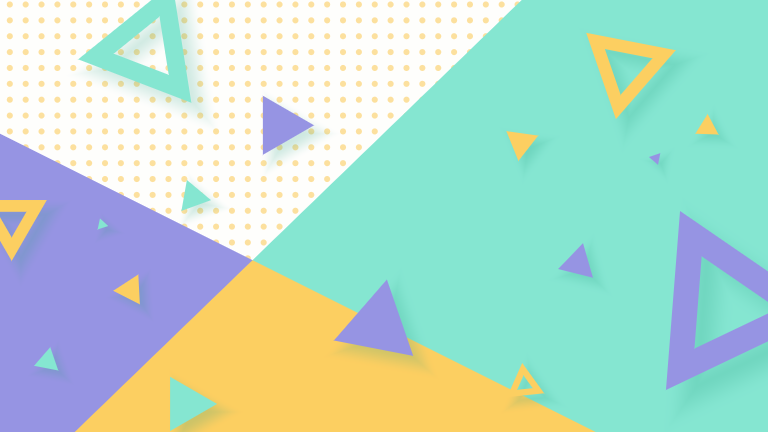
Give the GLSL for this background, as a Shadertoy shader.

```glsl
// Flat geometric backdrop: two crossing lines split the canvas into four fields,
// one of them dotted, with solid and hollow equilateral triangles floating above.
// Each triangle is a folded distance function with a soft shadow at lower right.

#define TEAL vec3(0.52, 0.90, 0.82)
#define PURPLE vec3(0.59, 0.58, 0.89)
#define ORANGE vec3(0.99, 0.81, 0.38)
#define PAPER vec3(0.995, 0.995, 0.99)
#define DOT_COLOR vec3(0.99, 0.88, 0.62)
#define SHADOW_COLOR vec3(0.15, 0.62, 0.50)
#define SHADOW_ALPHA 0.22
#define CROSSING vec2(0.5845, 0.3978)
#define DOT_SPACING 0.03673
#define DOT_RADIUS 0.0070

// Triangles: centre x, centre y, circumradius, angle of one corner in degrees.
// Solids: teal, then orange from index 4, then purple from index 7.
const vec4 solids[11] = vec4[11](
    vec4(0.447, 0.544, 0.042, -10.0), vec4(0.236, 0.480, 0.015, -12.0),
    vec4(0.110, 0.164, 0.033, 79.0), vec4(0.430, 0.065, 0.0725, 0.0),
    vec4(1.206, 0.670, 0.043, 22.0), vec4(1.637, 0.705, 0.031, 88.0),
    vec4(0.302, 0.329, 0.040, 183.0), vec4(0.648, 0.710, 0.079, 0.0),
    vec4(1.518, 0.6335, 0.016, 169.0), vec4(1.338, 0.3905, 0.048, 76.0),
    vec4(0.875, 0.247, 0.108, 79.0));

// Rings: teal, then orange from index 1, then purple from index 4.
const vec4 rings[5] = vec4[5](
    vec4(0.341, 0.888, 0.162, 189.0), vec4(1.449, 0.844, 0.122, 19.0),
    vec4(0.027, 0.490, 0.094, 30.0), vec4(1.214, 0.110, 0.050, 96.0),
    vec4(1.6775, 0.295, 0.240, -4.5));
const float holes[5] = float[5](0.486, 0.53, 0.42, 0.42, 0.515);

// Antialiased coverage of the inside of a distance function
float cover(float d) {
    return clamp(0.5 - d * iResolution.y, 0.0, 1.0);
}

// Signed distance to an infinite line through a point, positive on its left
float sideOf(vec2 p, vec2 origin, vec2 direction) {
    vec2 n = normalize(vec2(-direction.y, direction.x));
    return dot(p - origin, n);
}

// Equilateral triangle; hole is the inner size relative to the outer one
float triangle(vec2 p, vec4 t, float hole) {
    vec2 q = p - t.xy;
    float sector = radians(120.0);
    float a = mod(atan(q.y, q.x) - radians(t.w), sector) - 0.5 * sector;
    float d = length(q) * cos(a) - 0.5 * t.z;
    return hole > 0.0 ? max(d, -d - 0.5 * t.z * (1.0 - hole)) : d;
}

// Blurred shadow first, then the crisp shape
vec3 addTriangle(vec3 color, vec2 p, vec4 t, float hole, vec3 fill) {
    vec2 shift = vec2(1.0, -1.0) * (0.010 + 0.12 * t.z);
    float blur = 0.016 + 0.10 * t.z;
    float shade = 1.0 - smoothstep(-blur, blur, triangle(p - shift, t, hole));
    color = mix(color, SHADOW_COLOR, SHADOW_ALPHA * shade);
    return mix(color, fill, cover(triangle(p, t, hole)));
}

vec3 tone(int i, int firstOrange, int firstPurple) {
    return i < firstOrange ? TEAL : i < firstPurple ? ORANGE : PURPLE;
}

// Four fields around the crossing, with dots on the paper one
vec3 background(vec2 p) {
    vec2 cell = mod(p - vec2(0.0227, 0.9896) + 0.5 * DOT_SPACING, DOT_SPACING);
    float dots = cover(length(cell - 0.5 * DOT_SPACING) - DOT_RADIUS);
    vec3 paper = mix(PAPER, DOT_COLOR, dots);

    float right = cover(sideOf(p, CROSSING, vec2(1.0347, 1.0)));
    float below = cover(sideOf(p, CROSSING, vec2(1.0, -0.5008)));
    return mix(mix(paper, TEAL, right), mix(PURPLE, ORANGE, right), below);
}

void mainImage(out vec4 fragColor, in vec2 fragCoord) {
    vec2 p = fragCoord / iResolution.y;
    vec3 color = background(p);
    for (int i = 0; i < 5; i++)
        color = addTriangle(color, p, rings[i], holes[i], tone(i, 1, 4));
    for (int i = 0; i < 11; i++)
        color = addTriangle(color, p, solids[i], 0.0, tone(i, 4, 7));
    fragColor = vec4(color, 1.0);
}
```
